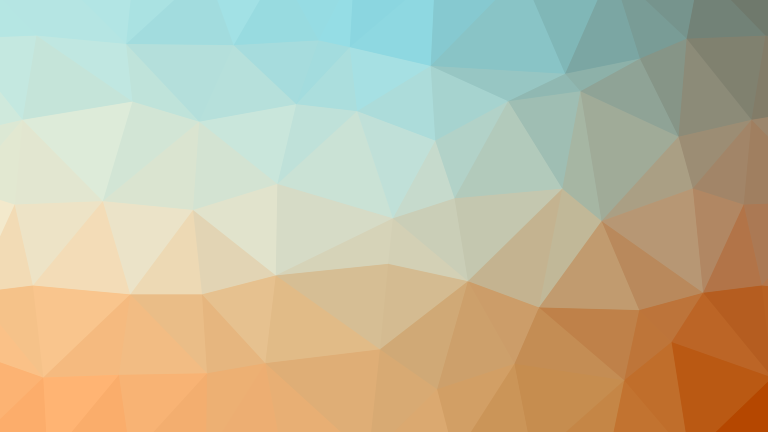
Write a WebGL 1 fragment shader that draws this background.

```glsl
precision highp float;
uniform vec2 u_resolution;

const vec2 CANVAS = vec2(16.0, 9.0);
const float SPACING = 1.6875;        // distance between mesh columns
const float WAVE_STEP = 0.698132;    // phase step per column
const float BAND_REACH = 0.75;       // largest vertical swing of a ridge
const float FACET_VARIATION = 0.012;

// Mesh ridges: amplitudes, frequencies and phases of two x and two y waves,
// then the shift of the first column and the depth below the top
const mat4 RIDGE_TOP = mat4(0.27, 0.0, 0.08, 0.0,  1.0, 2.0, 2.0, 1.0,
                            0.0, 0.0, 1.0, 0.0,  0.88, -0.6, 0.0, 0.0);
const mat4 RIDGE_SKY = mat4(0.57, 0.24, 0.30, 0.21,  2.0, 3.0, 1.0, 2.0,
                            3.07, 0.13, -2.37, 1.98,  1.09, 1.04, 0.0, 0.0);
const mat4 RIDGE_HAZE = mat4(0.30, 0.21, 0.40, 0.24,  1.0, 4.0, 3.0, 2.0,
                             1.62, 2.78, -1.88, -0.15,  0.68, 2.38, 0.0, 0.0);
const mat4 RIDGE_CREAM = mat4(0.47, 0.32, 0.26, 0.26,  1.0, 4.0, 3.0, 4.0,
                              -2.65, -2.06, 2.40, -0.22,  0.87, 4.20, 0.0, 0.0);
const mat4 RIDGE_HORIZON = mat4(0.28, 0.27, 0.28, 0.30,  1.0, 3.0, 1.0, 2.0,
                                -2.09, 2.72, -0.92, 2.57,  1.07, 6.03, 0.0, 0.0);
const mat4 RIDGE_SAND = mat4(0.26, 0.25, 0.33, 0.26,  4.0, 3.0, 4.0, 2.0,
                             -0.29, 2.20, 0.87, 1.64,  0.80, 7.67, 0.0, 0.0);
const mat4 RIDGE_BASE = mat4(0.10, 0.0, 0.05, 0.0,  2.0, 1.0, 3.0, 1.0,
                             1.0, 0.0, 0.0, 0.0,  0.94, 9.55, 0.0, 0.0);

// Colour stops, from left to right and from top to bottom
const vec4 STOP_X = vec4(1.6, 8.2, 12.0, 15.4);
const float STOP_TOP = 0.5;
const vec4 STOP_DEPTH = vec4(3.2, 5.0, 6.6, 8.6);
const vec3 LEFT_SKY = vec3(0.70, 0.89, 0.88);
const vec3 LEFT_HAZE = vec3(0.88, 0.92, 0.84);
const vec3 LEFT_CREAM = vec3(0.95, 0.90, 0.78);
const vec3 LEFT_SAND = vec3(0.97, 0.77, 0.55);
const vec3 LEFT_BASE = vec3(1.00, 0.69, 0.43);
const vec3 MID_SKY = vec3(0.55, 0.85, 0.89);
const vec3 MID_HAZE = vec3(0.76, 0.89, 0.86);
const vec3 MID_CREAM = vec3(0.83, 0.85, 0.77);
const vec3 MID_SAND = vec3(0.83, 0.71, 0.52);
const vec3 MID_BASE = vec3(0.86, 0.67, 0.45);
const vec3 DUSK_SKY = vec3(0.49, 0.70, 0.70);
const vec3 DUSK_HAZE = vec3(0.63, 0.72, 0.66);
const vec3 DUSK_CREAM = vec3(0.75, 0.71, 0.58);
const vec3 DUSK_SAND = vec3(0.76, 0.54, 0.33);
const vec3 DUSK_BASE = vec3(0.77, 0.54, 0.29);
const vec3 RIGHT_SKY = vec3(0.43, 0.47, 0.42);
const vec3 RIGHT_HAZE = vec3(0.62, 0.52, 0.41);
const vec3 RIGHT_CREAM = vec3(0.69, 0.48, 0.33);
const vec3 RIGHT_SAND = vec3(0.72, 0.38, 0.14);
const vec3 RIGHT_BASE = vec3(0.72, 0.29, 0.00);

mat4 ridge(int row) {
  if (row == 0) return RIDGE_TOP;
  if (row == 1) return RIDGE_SKY;
  if (row == 2) return RIDGE_HAZE;
  if (row == 3) return RIDGE_CREAM;
  if (row == 4) return RIDGE_HORIZON;
  if (row == 5) return RIDGE_SAND;
  return RIDGE_BASE;
}

vec2 node(mat4 r, float column) {
  vec4 wave = r[0] * cos(r[1] * column * WAVE_STEP - r[2]);
  return r[3].xy + vec2(column * SPACING + wave.x + wave.y, wave.z + wave.w);
}

vec3 ramp(vec4 t, vec3 sky, vec3 haze, vec3 cream, vec3 sand, vec3 base) {
  return mix(mix(mix(mix(sky, haze, t.x), cream, t.y), sand, t.z), base, t.w);
}

vec3 tone(vec2 p) {
  vec4 start = vec4(STOP_TOP, STOP_DEPTH.xyz);
  vec4 t = clamp((p.y - start) / (STOP_DEPTH - start), 0.0, 1.0);
  vec3 s = clamp((p.x - STOP_X.xyz) / (STOP_X.yzw - STOP_X.xyz), 0.0, 1.0);
  vec3 color = ramp(t, LEFT_SKY, LEFT_HAZE, LEFT_CREAM, LEFT_SAND, LEFT_BASE);
  color = mix(color, ramp(t, MID_SKY, MID_HAZE, MID_CREAM, MID_SAND, MID_BASE), s.x);
  color = mix(color, ramp(t, DUSK_SKY, DUSK_HAZE, DUSK_CREAM, DUSK_SAND, DUSK_BASE), s.y);
  color = mix(color, ramp(t, RIGHT_SKY, RIGHT_HAZE, RIGHT_CREAM, RIGHT_SAND, RIGHT_BASE), s.z);
  return color + FACET_VARIATION * sin(p.x * 7.0 + 3.0 * sin(p.y * 5.0));
}

float cross2(vec2 a, vec2 b) { return a.x * b.y - a.y * b.x; }

float side(vec2 p, vec2 a, vec2 b) { return cross2(b - a, p - a) / length(b - a); }

// Flat colour weighted by the smooth coverage of one triangle
vec4 facet(vec2 p, vec2 a, vec2 b, vec2 c, float blur) {
  float inside = min(side(p, a, b), min(side(p, b, c), side(p, c, a)));
  float cover = smoothstep(-blur, blur, inside);
  return cover > 0.0 ? vec4(tone((a + b + c) / 3.0), 1.0) * cover : vec4(0.0);
}

// The diagonal b-c is kept when the angles facing it sum to under a half turn
bool keepsDiagonal(vec2 a, vec2 b, vec2 c, vec2 d) {
  return cross2(b - a, c - a) * dot(c - d, b - d)
       + dot(b - a, c - a) * cross2(c - d, b - d) >= 0.0;
}

void main() {
  vec2 uv = gl_FragCoord.xy / u_resolution;
  vec2 p = vec2(uv.x, 1.0 - uv.y) * CANVAS;
  float blur = 0.6 * CANVAS.y / u_resolution.y;
  vec4 sum = vec4(0.0);
  for (int row = 0; row < 6; row++) {
    mat4 upper = ridge(row), lower = ridge(row + 1);
    if (p.y < upper[3].y - BAND_REACH || p.y > lower[3].y + BAND_REACH) continue;
    vec2 a = node(upper, -1.0), c = node(lower, -1.0);
    for (int column = 0; column < 11; column++) {
      vec2 b = node(upper, float(column)), d = node(lower, float(column));
      if (keepsDiagonal(a, b, c, d)) sum += facet(p, a, b, c, blur) + facet(p, b, d, c, blur);
      else sum += facet(p, a, b, d, blur) + facet(p, a, d, c, blur);
      a = b;
      c = d;
    }
  }
  gl_FragColor = vec4(sum.rgb / max(sum.a, 0.001), 1.0);
}
```
